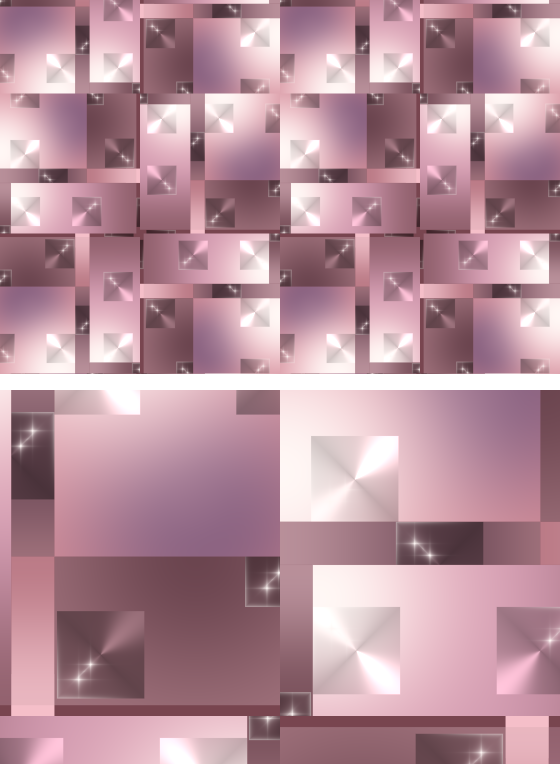
Top: the whole. Bottom: its middle third, enlarged.
This pattern is drawn by a Shadertoy shader. Its source:

```glsl
// Pinwheel of rose and mauve satin panels with glinting glass squares.
// One quarter is painted back to front, then turned about a centre in
// four steps; the resulting square block repeats across the canvas.

const float QUARTERS_ACROSS = 4.0;
const float GLASS_HALF = 0.104;
const vec2 PINWHEEL_CENTRE = vec2(1.0, 1.667);

const vec3 WHITE = vec3(1.0, 0.97, 0.96);
const vec3 PINK = vec3(0.96, 0.75, 0.79);
const vec3 ROSE = vec3(0.79, 0.52, 0.57);
const vec3 PURPLE = vec3(0.49, 0.34, 0.47);
const vec3 MAUVE = vec3(0.80, 0.58, 0.67);
const vec3 PLUM = vec3(0.42, 0.27, 0.31);
const vec3 DUSK = vec3(0.62, 0.44, 0.48);
const vec3 ASH = vec3(0.72, 0.56, 0.60);
const vec3 MAROON = vec3(0.47, 0.27, 0.31);

// Soft-edged coverage of an axis-aligned box
float boxMask(vec2 p, vec2 lo, vec2 hi, float soft) {
    vec2 d = abs(p - 0.5 * (lo + hi)) - 0.5 * (hi - lo);
    return 1.0 - smoothstep(-soft, soft, max(d.x, d.y));
}

// Pink halo with a white core
vec3 addGlow(vec3 col, vec2 p, vec2 centre, float radius) {
    vec2 d = (p - centre) / radius;
    float r2 = dot(d, d);
    col = mix(col, PINK, exp(-r2 * 0.45));
    return mix(col, WHITE, exp(-r2));
}

// Four-pointed glint
float star(vec2 p, float sharpness) {
    vec2 s = sqrt(abs(p));
    float reach = s.x + s.y;
    return exp(-sharpness * reach * reach);
}

// Glass square: a conical fan, two lit edges and two glints towards 'facing'
vec3 addGlass(vec3 col, vec2 p, vec2 centre, vec2 facing, float shade, float soft) {
    vec2 q = (p - centre) / GLASS_HALF * facing;
    float mask = boxMask(p, centre - GLASS_HALF, centre + GLASS_HALF, soft);
    float toBack = dot(q, vec2(-0.7071)) / (length(q) + 0.001);
    float fan = pow(max(toBack, 0.0), 9.0) + 0.35 * pow(max(-toBack, 0.0), 16.0);
    float side = pow(1.0 - abs(toBack), 2.0);

    float luma = dot(col, vec3(0.3, 0.5, 0.2));
    vec3 body = col * mix(shade, 0.94, smoothstep(0.55, 1.0, luma));
    body *= 1.0 - 0.12 * side;
    body += fan * (0.10 + 0.28 * col);

    float rim = exp(-22.0 * (1.0 - max(q.x, q.y)));
    rim *= smoothstep(-1.0, 0.8, min(q.x, q.y));
    float streak = exp(-22.0 * abs(q.x - q.y)) * exp(-9.0 * abs(q.x - 0.38));
    float glints = star(q - vec2(0.57, 0.50), 5.5) + star(q - vec2(0.22, 0.23), 6.5);
    float light = 0.55 * rim + 0.5 * streak + 1.1 * glints;
    return mix(col, mix(body, WHITE, clamp(light, 0.0, 1.0)), mask);
}

// One quarter, 0 to 1 on each axis, y pointing down
vec3 quarter(vec2 p, float soft) {
    // Narrow border on the right
    vec3 col = mix(MAROON, PINK, boxMask(p, vec2(0.9, 0.537), vec2(1.1, 0.64), soft));
    col = addGlass(col, p, vec2(1.08, 0.85), vec2(-1.0, -1.0), 0.6, soft);

    // Strips between the panels
    vec3 strip = mix(ASH, vec3(0.48, 0.33, 0.38), smoothstep(0.0, 0.42, p.x));
    strip = mix(strip, DUSK, smoothstep(0.45, 0.65, p.x));
    strip = addGlass(strip, p, vec2(0.38, 0.641), vec2(-1.0, -1.0), 0.68, soft);
    col = mix(col, strip, boxMask(p, vec2(-1.0, 0.537), vec2(0.62, 0.64), soft));

    vec3 link = mix(ROSE * 0.93, PINK * 0.95, smoothstep(0.62, 0.97, p.x));
    col = mix(col, link, boxMask(p, vec2(0.62, 0.537), vec2(0.974, 0.64), soft));

    vec3 stub = mix(ASH, vec3(0.49, 0.33, 0.37), smoothstep(0.66, 0.96, p.y));
    stub = addGlass(stub, p, vec2(-0.03, 1.047), vec2(1.0, -1.0), 0.65, soft);
    col = mix(col, stub, boxMask(p, vec2(-1.0, 0.64), vec2(0.078, 2.0), soft));

    // Dark upright panel
    vec3 dark = mix(PLUM, DUSK, smoothstep(0.0, 0.48, length(p - vec2(0.62, 0.2))));
    dark = addGlass(dark, p, vec2(0.854, 0.427), vec2(1.0, 1.0), 0.74, soft);
    dark = addGlass(dark, p, vec2(0.636, -0.021), vec2(1.0, 1.0), 0.7, soft);
    col = mix(col, dark, boxMask(p, vec2(0.62, -1.0), vec2(0.974, 0.537), soft));

    // Light lengthwise panel
    vec3 pale = mix(MAUVE, vec3(0.57, 0.38, 0.43), smoothstep(0.48, 1.0, p.x));
    pale = addGlow(pale, p, vec2(0.09, 0.72), 0.25);
    pale = addGlass(pale, p, vec2(0.182, 0.844), vec2(-1.0, -1.0), 0.78, soft);
    pale = addGlass(pale, p, vec2(0.62, 0.844), vec2(1.0, -1.0), 0.78, soft);
    col = mix(col, pale, boxMask(p, vec2(0.078, 0.64), vec2(0.974, 2.0), soft));

    // Large purple panel
    vec3 satin = mix(PURPLE, ROSE, smoothstep(0.06, 0.44, length(p - vec2(0.5, 0.2))));
    satin = addGlow(satin, p, vec2(0.0, 0.42), 0.29);
    satin = addGlass(satin, p, vec2(0.178, 0.437), vec2(-1.0, 1.0), 0.78, soft);
    satin = addGlass(satin, p, vec2(0.178, 0.0), vec2(-1.0, 1.0), 0.7, soft);
    return mix(col, satin, boxMask(p, vec2(-1.0), vec2(0.62, 0.537), soft));
}

// Turn any of the four quarters onto the upper left one
vec2 foldPinwheel(vec2 p) {
    p = mod(p + 1.0, 2.0) - 1.0;
    if (p.y < 0.0) return p.x < 0.0 ? p : vec2(p.y, -p.x);
    return p.x < 0.0 ? vec2(-p.y, p.x) : -p;
}

void mainImage(out vec4 fragColor, in vec2 fragCoord) {
    float scale = QUARTERS_ACROSS / iResolution.x;
    vec3 sum = vec3(0.0);
    // Four samples soften the seams between quarters
    for (int i = 0; i < 4; i++) {
        vec2 point = fragCoord + vec2(i % 2, i / 2) * 0.5 - 0.25;
        vec2 p = vec2(point.x, iResolution.y - point.y) * scale;
        sum += quarter(foldPinwheel(p - PINWHEEL_CENTRE) + 1.0, 0.4 * scale);
    }
    fragColor = vec4(sum * 0.25, 1.0);
}
```
